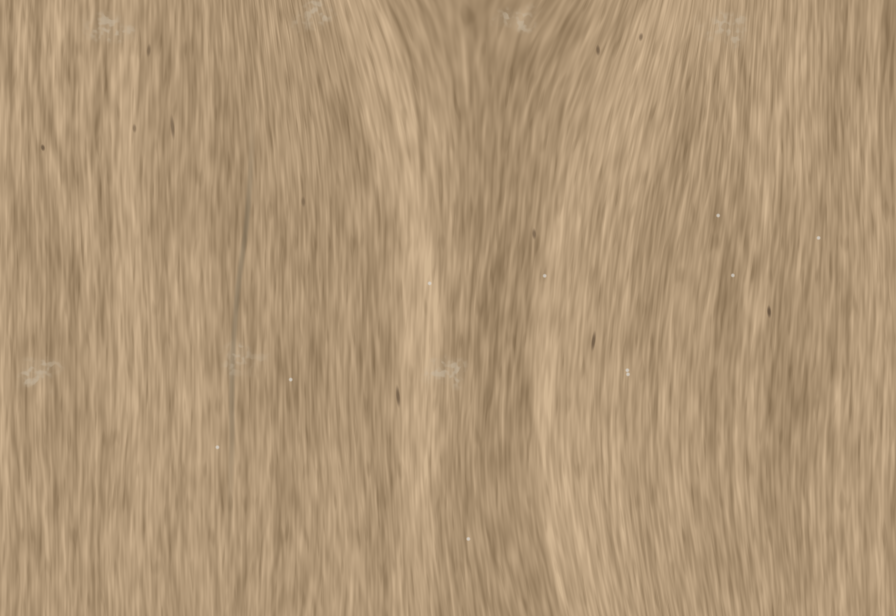
Write a Shadertoy shader that draws this texture.

```glsl
// Pale brown wood veneer: upright fibres, sapwood bands, faint cathedral figure and small marks.

const vec3 WOOD_MID = vec3(0.685, 0.585, 0.461);
const vec3 TONE_STEP = vec3(0.047, 0.044, 0.040);  // colour change per unit of tone
const vec3 SCUFF_COLOR = vec3(0.77, 0.71, 0.62);
const vec3 FLECK_COLOR = vec3(0.36, 0.29, 0.22);
const vec3 STREAK_COLOR = vec3(0.50, 0.45, 0.37);
const vec3 SPECK_COLOR = vec3(0.86, 0.85, 0.83);
const float FIBRE_FREQ = 150.0;
const float FIBRE_CONTRAST = 2.3;
const float STRIPE_CONTRAST = 1.5;
const float SAPWOOD_TONE = 1.05;
const float CORE_TONE = -0.65;
const float FIGURE_CONTRAST = 1.5;
const int SCUFFS = 7;
const int FLECKS = 11;
const int SPECKS = 10;

float hash(vec2 p) {
    vec3 q = fract(p.xyx * vec3(0.1031, 0.1030, 0.0973));
    q += dot(q, q.yzx + 33.33);
    return fract((q.x + q.y) * q.z);
}

float cornerSlope(vec2 cell, vec2 offset) {
    float angle = 6.2832 * hash(cell);
    return dot(vec2(cos(angle), sin(angle)), offset);
}

// Gradient noise, roughly -0.7 to 0.7
float noise(vec2 p) {
    vec2 i = floor(p), f = fract(p);
    vec2 w = f * f * f * (f * (f * 6.0 - 15.0) + 10.0);
    vec2 e = vec2(0.0, 1.0);
    return mix(mix(cornerSlope(i, f), cornerSlope(i + e.yx, f - e.yx), w.x),
               mix(cornerSlope(i + e.xy, f - e.xy), cornerSlope(i + e.yy, f - e.yy), w.x), w.y);
}

// Nested V-shaped growth rings; a negative steepness turns them upside down
float cathedral(vec2 p, vec2 apex, float width, float steepness) {
    vec2 d = p - apex;
    d.x += 0.012 * noise(p * vec2(9.0, 5.0));
    float ring = d.y / steepness - sqrt(d.x * d.x + 0.0002);
    float fade = exp(-d.x * d.x / (width * width));
    fade *= smoothstep(-0.3, 0.1, d.y * sign(steepness));
    return fade * (noise(vec2(ring * 48.0, apex.x * 40.0)) + 0.6 * noise(vec2(ring * 110.0, p.y * 3.0)));
}

// Pale bands on both sides of a darker core, each with one crisp wavy edge
float sapwood(vec2 p) {
    float wave = 0.018 * noise(vec2(3.7, p.y * 5.0)) + 0.006 * noise(p * vec2(40.0, 9.0));
    float leftOuter = 0.645 - 0.11 * pow(p.y, 4.0) + wave;
    float leftInner = 0.71 - 0.09 * pow(p.y, 5.0) + wave;
    float rightInner = 0.858 + 0.45 * (p.y - 0.35) * (p.y - 0.35) - wave;
    float leftBand = smoothstep(-0.025, 0.025, p.x - leftOuter) * smoothstep(0.006, -0.006, p.x - leftInner);
    float rightBand = smoothstep(-0.007, 0.007, p.x - rightInner) * smoothstep(0.19, 0.04, p.x - rightInner);
    float core = smoothstep(-0.005, 0.01, p.x - leftInner) * smoothstep(0.01, -0.01, p.x - rightInner);
    float shadow = exp(-pow((p.x - leftOuter + 0.025) / 0.03, 2.0));
    return SAPWOOD_TONE * (leftBand + 0.85 * rightBand) + CORE_TONE * core - 0.4 * shadow;
}

float fibres(vec2 g) {
    float coarse = noise(g * vec2(FIBRE_FREQ * 0.5, 7.0) + 17.0);
    float fine = noise(g * vec2(FIBRE_FREQ, 13.0));
    float hair = noise(g * vec2(FIBRE_FREQ * 1.55, 26.0) + 51.0);
    float pores = smoothstep(0.22, 0.5, noise(g * vec2(FIBRE_FREQ * 0.8, 19.0) + 83.0));
    return FIBRE_CONTRAST * (0.7 * coarse + fine + 0.6 * hair) - 0.9 * pores;
}

float stripes(vec2 g) {
    float sides = 0.55 + 0.75 * smoothstep(0.3, 0.6, abs(g.x - 0.74));
    float broad = noise(g * vec2(13.0, 0.9) + 5.0);
    float narrow = noise(g * vec2(34.0, 0.8) + 29.0);
    float thin = noise(g * vec2(75.0, 1.3) + 61.0);
    return STRIPE_CONTRAST * (0.6 * broad + sides * (narrow + 0.8 * thin));
}

void mainImage(out vec4 fragColor, in vec2 fragCoord) {
    vec2 p = fragCoord / iResolution.y;
    float aspect = iResolution.x / iResolution.y;

    // Grain coordinates lean along the curved bands
    float leanRight = 0.28 * (p.y - 0.35) * (p.y - 0.35) * exp(-pow((p.x - 0.98) / 0.25, 2.0));
    float leanLeft = -0.08 * pow(p.y, 4.0) * exp(-pow((p.x - 0.62) / 0.2, 2.0));
    float drift = 0.02 * noise(p * vec2(4.0, 2.2) + 9.0);
    vec2 grain = vec2(p.x - leanRight - leanLeft + drift, p.y);

    float figure = cathedral(p, vec2(0.12, 0.50), 0.09, 4.5)
                 + cathedral(p, vec2(1.23, 0.54), 0.10, 5.0)
                 + cathedral(p, vec2(0.47, 0.13), 0.12, -3.5);
    float tone = fibres(grain) + stripes(grain) + sapwood(p) + FIGURE_CONTRAST * figure;
    tone += 0.8 * noise(p * vec2(5.0, 2.5) + 40.0);
    vec3 color = WOOD_MID + TONE_STEP * clamp(tone, -3.2, 2.8);

    // Long grey mineral streak
    float streakX = 0.375 + 0.035 * smoothstep(0.3, 0.85, p.y) + 0.006 * noise(vec2(p.y * 6.0, 2.3));
    float streak = smoothstep(0.007, 0.001, abs(p.x - streakX)) * smoothstep(0.1, 0.4, p.y) * smoothstep(0.85, 0.65, p.y);
    color = mix(color, STREAK_COLOR, 0.45 * streak);

    // Rubbed pale patches
    float crumbs = smoothstep(-0.15, 0.4, noise(p * 75.0) + 0.5 * noise(p * 150.0));
    for (int i = 0; i < SCUFFS; i++) {
        float id = float(i);
        float height = i < 4 ? 0.94 + 0.05 * hash(vec2(id, 3.0)) : 0.38 + 0.08 * hash(vec2(id, 4.0));
        vec2 d = p - vec2(aspect * fract(0.12 + 0.23 * id), height);
        float patchMask = smoothstep(1.2, 0.3, length(d / vec2(0.038, 0.026)) + noise(p * 28.0));
        color = mix(color, SCUFF_COLOR, patchMask * (0.12 + 0.5 * crumbs));
    }

    // Short dark flecks along the grain
    for (int i = 0; i < FLECKS; i++) {
        float id = float(i) + 20.0;
        vec2 d = p - vec2(aspect * hash(vec2(id, 1.0)), hash(vec2(id, 2.0)));
        d.x -= d.y * 0.3 * (hash(vec2(id, 5.0)) - 0.5);
        float size = hash(vec2(id, 6.0));
        float fleck = smoothstep(1.0, 0.2, length(d / vec2(0.0045, 0.006 + 0.022 * size * size)));
        color = mix(color, FLECK_COLOR, fleck * (0.4 + 0.4 * hash(vec2(id, 7.0))));
    }

    // Tiny white specks
    for (int i = 0; i < SPECKS; i++) {
        float id = float(i) + 60.0;
        vec2 d = p - vec2(aspect * hash(vec2(id, 1.0)), hash(vec2(id, 2.0)));
        color = mix(color, SPECK_COLOR, 0.7 * smoothstep(0.0045, 0.001, length(d)));
    }

    fragColor = vec4(color, 1.0);
}
```
